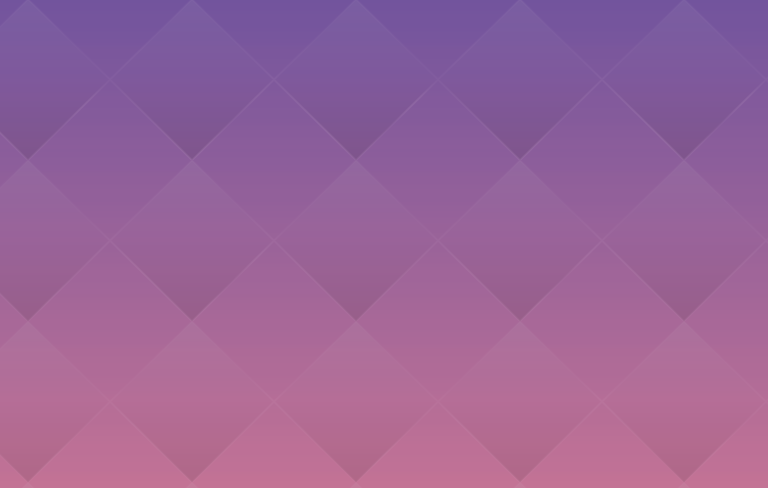
Reproduce this background procedurally as a Shadertoy shader.

```glsl
// Violet-to-rose gradient under a lattice of diamonds, about 4.7 across and 3 down.
// Each diamond is a folded L1 distance, shaded light at its top and dark at its foot;
// thin pale seams, unevenly worn by layered sines, follow the edges.

// Slow uneven variation in 0..1, used to wear the seams.
float wear(vec2 p) {
    float s = sin(p.x * 9.1 + 2.0 * sin(p.y * 5.3)) + sin(p.y * 13.7 - p.x * 6.2 + 1.3);
    return 0.5 + 0.25 * s;
}

void mainImage(out vec4 fragColor, in vec2 fragCoord) {
    vec2 uv = fragCoord / iResolution.xy;
    float down = 1.0 - uv.y;
    float pixel = 1.0 / iResolution.y;

    // Vertical gradient with faint horizontal banding
    vec3 violet = vec3(0.445, 0.328, 0.617);
    vec3 rose = vec3(0.765, 0.450, 0.585);
    float banding = 0.007 * sin(down * 71.0) + 0.004 * sin(down * 193.0 + 1.0);
    vec3 color = mix(violet, rose, clamp(down + banding, 0.0, 1.0));

    // Diamond lattice: one diamond is centred in every cell
    vec2 lattice = vec2((uv.x - 0.0365) * 4.683, down * 3.03 + 0.006);
    vec2 cell = vec2(fract(lattice.x + 0.5), fract(lattice.y)) - 0.5;
    float edge = (abs(cell.x) + abs(cell.y) - 0.5) * 0.235;
    float inside = 1.0 - smoothstep(-0.75 * pixel, 0.75 * pixel, edge);

    // Shading inside the diamonds: pale veil above, shadow below
    float veil = max(-cell.y, 0.0) * 0.17;
    float shadow = max(cell.y, 0.0) * 0.19;
    color = mix(color, vec3(0.82, 0.80, 0.82), inside * veil);
    color *= 1.0 - inside * shadow;

    // Pale seams, stronger on the lower edges and fading down the canvas
    float halfWidth = 0.0014;
    float soft = max(pixel, 0.0012);
    float seam = 1.0 - smoothstep(halfWidth - 0.5 * soft, halfWidth + soft, abs(edge));
    float strength = mix(0.035, 0.10, smoothstep(-0.25, 0.2, cell.y));
    strength *= mix(0.45, 1.1, wear(lattice)) * mix(1.1, 0.65, down);
    color = mix(color, vec3(0.92, 0.80, 0.90), seam * strength);

    fragColor = vec4(color, 1.0);
}
```
